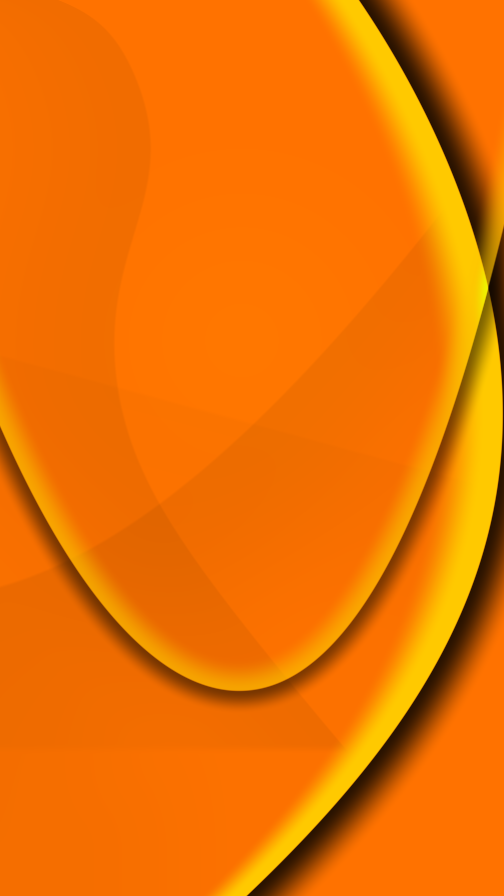
Give the GLSL for this background, as a WebGL 1 fragment shader.

```glsl
precision highp float;
uniform vec2 u_resolution;

// Height of the U-shaped sheet's rim at x
float bowlRim(float x) {
  float u = x - 0.267;
  return 0.229 + u * u * (4.43 + 3.0 * u + 7.3 * u * u);
}

// Right-hand rim of the large sheet at height y
float sheetRim(float y) {
  float d = 0.538 - y;
  return 0.561 - d * d * (0.87 + 0.35 * d - 0.45 * d * d * d);
}

// Right-hand border of the faint S-shaped fold, t measured downward
float foldRim(float t) {
  float d = t - 0.52;
  float bump = (t - 0.16) / 0.15;
  return 0.095 + 0.44 * (d + sqrt(d * d + 0.02))
    + 0.062 * exp(-bump * bump) - 0.058 * exp(-40.0 * t);
}

// One at an edge, fading to zero with depth
float fadeInside(float depth, float width) {
  return 1.0 - smoothstep(0.0, width, depth);
}

void main() {
  vec2 p = gl_FragCoord.xy / u_resolution * vec2(0.5625, 1.0);
  float px = 1.0 / u_resolution.y;
  float t = 1.0 - p.y;

  // Signed distances, positive inside each sheet
  float e = 0.002;
  float sheetSlope = (sheetRim(p.y + e) - sheetRim(p.y - e)) / (2.0 * e);
  float facing = inversesqrt(1.0 + sheetSlope * sheetSlope);
  float sheet = (sheetRim(p.y) - p.x) * facing;
  float bowlSlope = (bowlRim(p.x + e) - bowlRim(p.x - e)) / (2.0 * e);
  float bowl = (p.y - bowlRim(p.x)) * inversesqrt(1.0 + bowlSlope * bowlSlope);
  float inSheet = smoothstep(-px, px, sheet);
  float inBowl = smoothstep(-px, px, bowl);

  // Orange ground with faint overlapping folds
  vec3 color = vec3(1.0, 0.448, 0.0);
  float fold = foldRim(t) - p.x;
  float shade = 0.055 * smoothstep(-px, 2.0 * px, fold)
    * (1.0 - 0.6 * smoothstep(0.0, 0.25, fold))
    * (1.0 - smoothstep(0.83, 0.842, t));
  float diagonal = t - (0.655 + p.x * (-0.28 + p.x * (-1.45 + 0.6 * p.x)));
  shade += 0.055 * smoothstep(-2.0 * px, 2.0 * px, diagonal)
    * (1.0 - 0.8 * smoothstep(0.0, 0.3, diagonal));
  float band = t - 0.397 - 0.27 * p.x;
  shade += 0.018 * smoothstep(-2.0 * px, 2.0 * px, band) * fadeInside(band, 0.25);
  shade += 0.03 * smoothstep(0.7, 0.95, t) * (1.0 - smoothstep(0.05, 0.3, p.x));
  color *= 1.0 - shade * inSheet;
  color.g += 0.018 * inSheet * inBowl * fadeInside(length(p - vec2(0.27, 0.62)), 0.25);

  // Deep shadow thrown by the large sheet
  float sheetShadow = fadeInside(-sheet, 0.052);
  color *= 1.0 - 0.84 * sheetShadow * (1.0 - inSheet);

  // Broad yellow glow within its rim
  float glowWidth = 0.074 * facing * facing;
  float glow = 1.0 - smoothstep(0.25, 1.0, sheet / glowWidth);
  color = mix(color, vec3(1.0, 0.79, 0.0), glow * inSheet);

  // Soft shadow and narrow glow of the translucent bowl
  float bowlShadow = fadeInside(-bowl, 0.026);
  color *= 1.0 - 0.5 * bowlShadow * (1.0 - inBowl);
  float bowlGlow = fadeInside(bowl, 0.036);
  color = mix(color, vec3(0.98, 0.76, 0.0), 0.65 * bowlGlow * inBowl);

  // Bright crossing of the two rims
  float crossing = fadeInside(sheet, 0.025) * fadeInside(bowl, 0.02);
  color = mix(color, vec3(0.92, 1.0, 0.0), 0.8 * crossing * inSheet * inBowl);

  gl_FragColor = vec4(color, 1.0);
}
```
